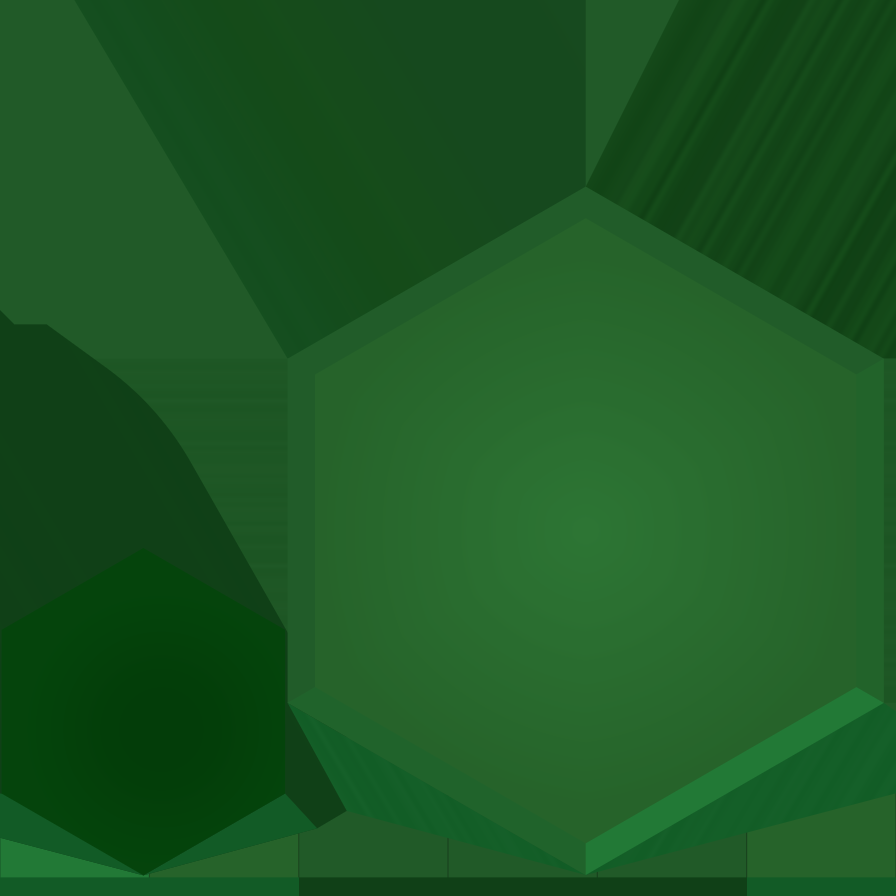
Reproduce this background procedurally as a Shadertoy shader.

```glsl
const vec2 BIG_CENTER = vec2(0.6537, 0.4076);
const float BIG_APOTHEM = 0.3327;
const float BEVEL_WIDTH = 0.0306;
const vec2 SMALL_CENTER = vec2(0.1600, 0.2057);
const float SMALL_APOTHEM = 0.1582;
const float TILE_COUNT = 6.0;
const float FLOOR_TOP = 0.12;
const float SKIRTING_TOP = 0.0208;
const float RING_COUNT = 10.0;

const vec3 WALL = vec3(0.128, 0.352, 0.156);
const vec3 BAND = vec3(0.116, 0.338, 0.142);
const vec3 SHADE_COOL = vec3(0.080, 0.305, 0.120);
const vec3 SHADE_WARM = vec3(0.082, 0.295, 0.100);
const vec3 SHADE_END = vec3(0.088, 0.287, 0.118);
const vec3 SHADE_RIGHT = vec3(0.076, 0.278, 0.094);
const vec3 SHADE_DEEP = vec3(0.062, 0.252, 0.090);
const vec3 JADE = vec3(0.070, 0.355, 0.150);
const vec3 BRIGHT = vec3(0.132, 0.475, 0.212);
const vec3 FACE_CORE = vec3(0.176, 0.460, 0.205);
const vec3 FACE_RIM = vec3(0.148, 0.388, 0.163);
const vec3 BEVEL_LEFT = vec3(0.130, 0.362, 0.162);
const vec3 BEVEL_RIGHT = vec3(0.132, 0.390, 0.165);
const vec3 BEVEL_BASE = vec3(0.127, 0.390, 0.170);
const vec3 SMALL_CORE = vec3(0.012, 0.240, 0.034);
const vec3 SMALL_RIM = vec3(0.018, 0.268, 0.046);

// Antialiased coverage of a positive-inside distance
float cover(float d) { return clamp(d * iResolution.y + 0.5, 0.0, 1.0); }

// Signed distance to the line a-b, positive on its left
float side(vec2 p, vec2 a, vec2 b) {
    vec2 e = normalize(b - a);
    return e.x * (p.y - a.y) - e.y * (p.x - a.x);
}

float triangle(vec2 p, vec2 a, vec2 b, vec2 c) {
    return min(side(p, a, b), min(side(p, b, c), side(p, c, a)));
}

float slant(vec2 q) { return dot(abs(q), vec2(0.5, 0.8660254)); }
float hexRadius(vec2 q) { return max(abs(q.x), slant(q)); }

float softMin(float a, float b, float k) {
    float h = max(k - abs(a - b), 0.0) / k;
    return min(a, b) - h * h * k * 0.25;
}

float hash(float n) {
    n = fract(n * 0.1031);
    n *= n + 33.33;
    return fract(n * (n + n));
}

// Smooth one-dimensional noise, centred on zero
float stripes(float x) {
    float i = floor(x);
    return mix(hash(i), hash(i + 1.0), smoothstep(0.0, 1.0, x - i)) - 0.5;
}

vec3 floorColor(vec2 p) {
    float column = floor(p.x * TILE_COUNT);
    vec3 tile = column < 1.0 ? BRIGHT : column < 2.0 || column > 4.0 ? FACE_RIM : WALL;
    vec3 skirting = column < 2.0 || column > 4.0 ? JADE : SHADE_DEEP;
    float seam = abs(fract(p.x * TILE_COUNT + 0.5) - 0.5) / TILE_COUNT;
    tile *= 1.0 - 0.25 * cover(0.0007 - seam);
    return mix(tile, skirting, cover(SKIRTING_TOP - p.y));
}

vec3 bigHexColor(vec2 q) {
    float r = mix(length(q), hexRadius(q), 0.3) / (BIG_APOTHEM - BEVEL_WIDTH);
    float ring = r * RING_COUNT;
    r = mix(r, (floor(ring) + smoothstep(0.35, 0.65, fract(ring))) / RING_COUNT, 0.5);
    vec3 face = mix(FACE_CORE, FACE_RIM, clamp(r, 0.0, 1.0));
    float right = cover(q.x);
    vec3 bevel = mix(BEVEL_LEFT, BEVEL_RIGHT, cover(q.x - slant(q)));
    vec3 base = mix(BEVEL_BASE, BRIGHT, right);
    bevel = mix(bevel, base, cover(slant(q) - abs(q.x)) * cover(-q.y));
    return mix(bevel, face, cover(BIG_APOTHEM - BEVEL_WIDTH - hexRadius(q)));
}

void mainImage(out vec4 fragColor, in vec2 fragCoord) {
    vec2 p = fragCoord / iResolution.y;
    vec2 q = p - BIG_CENTER;
    vec2 s = p - SMALL_CENTER;
    float bigR = BIG_APOTHEM * 1.1547005;
    vec2 top = BIG_CENTER + vec2(0.0, bigR);
    vec2 bottom = BIG_CENTER - vec2(0.0, bigR);
    vec2 upperLeft = BIG_CENTER + vec2(-BIG_APOTHEM, 0.5 * bigR);
    vec2 lowerLeft = BIG_CENTER - vec2(BIG_APOTHEM, 0.5 * bigR);
    vec2 lowerRight = BIG_CENTER + vec2(BIG_APOTHEM, -0.5 * bigR);
    vec2 smallBottom = SMALL_CENTER - vec2(0.0, SMALL_APOTHEM * 1.1547005);
    vec2 smallCorner = SMALL_CENTER + vec2(SMALL_APOTHEM, -0.5774 * SMALL_APOTHEM);
    vec2 notch = vec2(0.354, 0.0755);
    vec2 wedgeTip = vec2(0.387, 0.095);

    // Wall and floor
    vec3 color = mix(WALL, floorColor(p), cover(FLOOR_TOP - p.y));

    // Shadows cast by the upper edges of the big hexagon
    float u = p.x + 0.595 * p.y;
    vec3 shade = mix(SHADE_COOL, SHADE_WARM, smoothstep(0.70, 0.86, u));
    shade = mix(shade, SHADE_END, smoothstep(0.86, 1.05, u));
    shade += 0.012 * stripes(u * 90.0) * (1.0 - smoothstep(0.68, 0.8, u));
    shade += 0.006 * stripes(u * 28.0);
    float above = p.y - upperLeft.y;
    color = mix(color, shade, cover(min(min(side(p, vec2(0.083, 1.0), upperLeft), -q.x), above)));
    float v = p.x - 0.56 * p.y;
    shade = SHADE_RIGHT + vec3(0.02, 0.045, 0.02) * stripes(v * 130.0) + 0.015 * stripes(v * 35.0);
    color = mix(color, shade, cover(min(side(p, vec2(0.7578, 1.0), top), above)));

    // Bands beside the big hexagon
    float bandMask = min(-above, p.y - lowerLeft.y);
    color = mix(color, BAND + 0.012 * stripes(p.y * 190.0), cover(bandMask));

    // Rounded shadow of the small hexagon
    float blob = softMin(side(p, vec2(0.1237, 0.5859), vec2(0.0521, 0.638)),
                         side(p, vec2(0.318, 0.2995), vec2(0.2083, 0.4922)), 0.03);
    blob = min(blob, max(0.638 - p.y, 0.707 * (0.654 - p.x - p.y)));
    blob = min(blob, side(p, notch, wedgeTip));
    blob = min(blob, side(p, smallBottom, notch));
    blob = min(blob, side(p, vec2(0.0, 0.065), smallBottom));
    color = mix(color, SHADE_DEEP + 0.004 * stripes(u * 40.0), cover(blob));

    // Jade wedges below both hexagons
    float wedge = triangle(p, smallCorner, smallBottom, notch);
    wedge = max(wedge, min(side(p, vec2(0.0, 0.065), smallBottom), min(-s.x, smallCorner.y - p.y)));
    color = mix(color, JADE, cover(wedge));
    wedge = triangle(p, lowerLeft, wedgeTip, bottom);
    float rightWedge = min(side(p, bottom, vec2(1.0, 0.1146)), q.x);
    rightWedge = min(rightWedge, side(p, vec2(1.0, 0.206), lowerRight));
    vec3 jade = JADE + vec3(0.006, 0.014, 0.004) + 0.014 * stripes((p.x + sign(-q.x) * 0.6 * p.y) * 150.0);
    color = mix(color, jade, cover(max(wedge, rightWedge)));

    // Hexagons
    color = mix(color, bigHexColor(q), cover(BIG_APOTHEM - hexRadius(q)));
    vec3 dark = mix(SMALL_CORE, SMALL_RIM, smoothstep(0.03, 0.17, length(s + vec2(-0.02, 0.02))));
    color = mix(color, dark, cover(SMALL_APOTHEM - hexRadius(s)));
    fragColor = vec4(color, 1.0);
}
```
